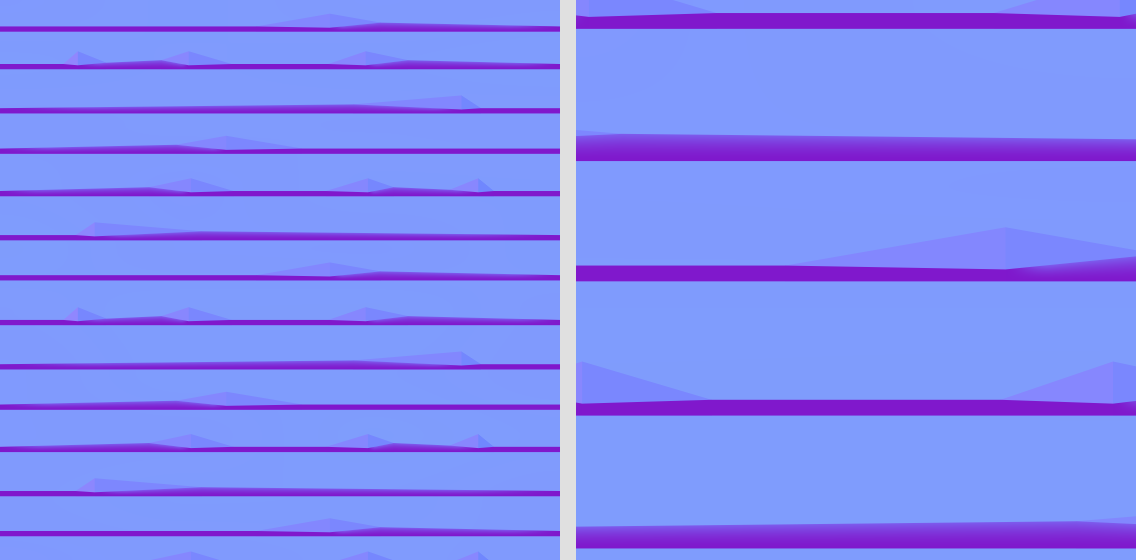
Left: the whole. Right: its middle third, enlarged.
A Shadertoy shader for this texture map:

```glsl
// Normal map of overlapping horizontal boards with bevelled, chipped and worn lower edges.

const vec3 FLAT_COLOR  = vec3(0.500, 0.608, 0.992);
const vec3 CHIP_COLOR  = vec3(0.500, 0.530, 0.995);
const vec3 BEVEL_COLOR = vec3(0.500, 0.095, 0.800);
const vec3 WORN_COLOR  = vec3(0.490, 0.360, 0.930);

const float BEVEL_HEIGHT = 0.0094;  // plain lower edge
const float RIDGE_RISE   = 0.0068;  // extra bevel height at a worn crest
const float CHIP_DIP     = 0.0023;  // bevel height lost under a chip
const float CHIP_APEX    = 0.0322;  // chip tip above the board edge
const float CHIP_TILT    = 0.0017;  // red shift of a chip face, over its width
const float FLAT_VARIATION = 0.014;

const int BOARDS = 14;
const int KINDS = 6;
const int CUT_KIND = 4;             // kind of the board cut by the lower border

// Lower edge of each board, from the top down.
const float EDGE_Y[BOARDS] = float[](
    0.9434, 0.8763, 0.7974, 0.7253, 0.6495, 0.5708, 0.4992,
    0.4193, 0.3402, 0.2682, 0.1927, 0.1138, 0.0424, -0.0169);

// Chips and worn ridges as (left, tip, right), grouped by board kind.
const vec3 CHIPS[10] = vec3[](
    vec3(0.458, 0.589, 0.680),
    vec3(0.113, 0.139, 0.190), vec3(0.288, 0.337, 0.414), vec3(0.586, 0.653, 0.729),
    vec3(0.631, 0.824, 0.859),
    vec3(0.314, 0.404, 0.540),
    vec3(0.266, 0.341, 0.417), vec3(0.582, 0.657, 0.703), vec3(0.803, 0.854, 0.882),
    vec3(0.135, 0.169, 0.361));
const vec3 RIDGES[8] = vec3[](
    vec3(0.589, 0.680, 1.0),
    vec3(0.139, 0.288, 0.337), vec3(0.653, 0.729, 1.0),
    vec3(0.0, 0.631, 0.824),
    vec3(0.0, 0.314, 0.404),
    vec3(0.0, 0.266, 0.341), vec3(0.657, 0.703, 0.854),
    vec3(0.169, 0.361, 1.0));
const int CHIP_START[KINDS + 1]  = int[](0, 1, 4, 5, 6, 9, 10);
const int RIDGE_START[KINDS + 1] = int[](0, 1, 3, 4, 5, 7, 8);

float hash(vec2 p) {
    return fract(sin(dot(p, vec2(127.1, 311.7))) * 43758.5);
}

float valueNoise(vec2 p) {
    vec2 i = floor(p), f = fract(p);
    f = f * f * (3.0 - 2.0 * f);
    return mix(mix(hash(i), hash(i + vec2(1, 0)), f.x),
               mix(hash(i + vec2(0, 1)), hash(i + vec2(1, 1)), f.x), f.y);
}

// Linear rise from left to tip, then fall to right.
float tent(float x, vec3 t) {
    return clamp(min((x - t.x) / (t.y - t.x), (t.z - x) / (t.z - t.y)), 0.0, 1.0);
}

float ridgeAmount(float x, int kind) {
    float amount = 0.0;
    for (int i = RIDGE_START[kind]; i < RIDGE_START[kind + 1]; i++)
        amount = max(amount, tent(x, RIDGES[i]));
    return amount;
}

float bevelHeight(float x, int kind) {
    float dip = 0.0;
    for (int i = CHIP_START[kind]; i < CHIP_START[kind + 1]; i++)
        dip = max(dip, tent(x, CHIPS[i]));
    return BEVEL_HEIGHT + RIDGE_RISE * ridgeAmount(x, kind) - CHIP_DIP * dip;
}

// Coverage below a height, smoothed over one pixel.
float below(float y, float top, float pixel) {
    return clamp((top - y) / pixel + 0.5, 0.0, 1.0);
}

void mainImage(out vec4 fragColor, in vec2 fragCoord) {
    vec2 uv = fragCoord / iResolution.xy;
    vec2 pixel = 1.0 / iResolution.xy;

    // Board faces with a faint uneven tilt.
    float tilt = valueNoise(uv * vec2(3.0, 9.0)) - 0.5;
    vec3 color = FLAT_COLOR + FLAT_VARIATION * tilt * vec3(-0.6, 1.0, -0.4);

    for (int board = 0; board < BOARDS; board++) {
        float y = uv.y - EDGE_Y[board];
        if (y < -pixel.y || y > CHIP_APEX + pixel.y) continue;
        int kind = board == BOARDS - 1 ? CUT_KIND : board % KINDS;
        float inside = 1.0 - below(y, 0.0, pixel.y);

        // Chips: two facets meeting at a vertical crease.
        for (int i = CHIP_START[kind]; i < CHIP_START[kind + 1]; i++) {
            vec3 chip = CHIPS[i];
            if (uv.x < chip.x || uv.x > chip.z) continue;
            float foot = bevelHeight(uv.x < chip.y ? chip.x : chip.z, kind);
            float top = mix(foot, CHIP_APEX, tent(uv.x, chip));
            float leftFace = below(uv.x, chip.y, pixel.x);
            float shift = mix(-CHIP_TILT / (chip.z - chip.y), CHIP_TILT / (chip.y - chip.x), leftFace);
            color = mix(color, CHIP_COLOR + vec3(shift, 0.0, 0.0), below(y, top, pixel.y) * inside);
        }

        // Bevel: worn ridges fade lighter toward their upper edge.
        float height = bevelHeight(uv.x, kind);
        float wear = smoothstep(0.0, 0.3, ridgeAmount(uv.x, kind));
        float fade = pow(clamp(y / height, 0.0, 1.0), 1.8);
        vec3 bevel = mix(BEVEL_COLOR, WORN_COLOR, wear * fade);
        color = mix(color, bevel, below(y, height, pixel.y) * inside);
    }
    fragColor = vec4(color, 1.0);
}
```
